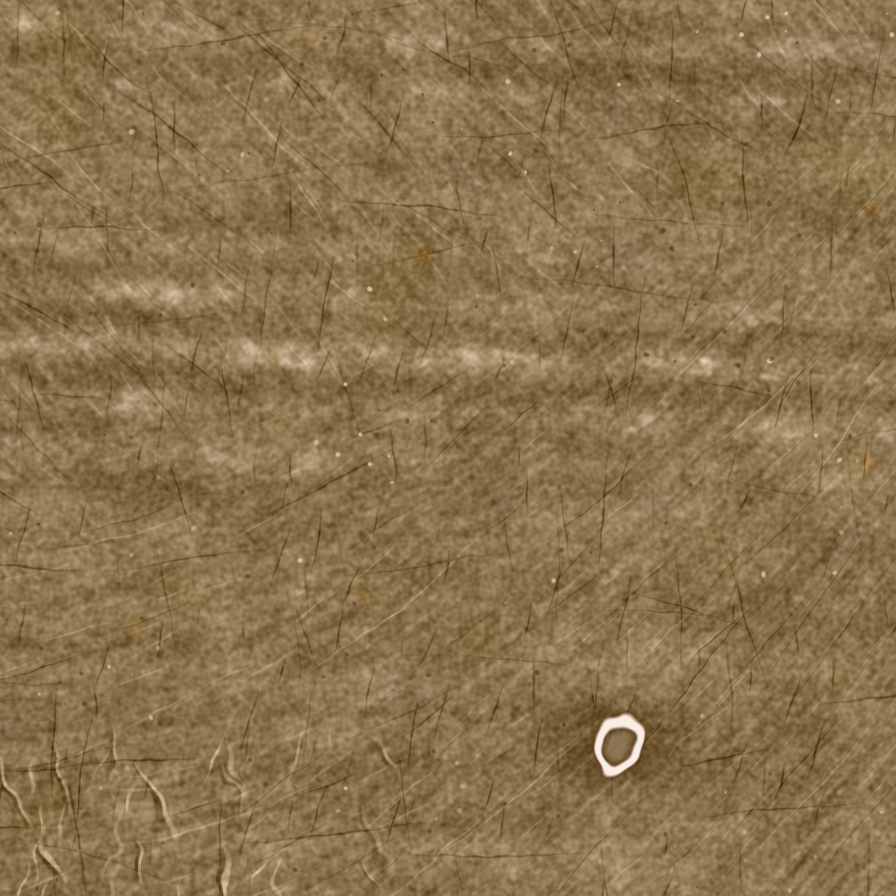
Give the GLSL for this texture, as a WebGL 2 fragment shader.

```glsl
#version 300 es
precision highp float;
// Weathered brown hide with faint bands, sweeping scratches, pale twigs and one bright chip.
uniform vec2 u_resolution;
out vec4 fragColor;

vec2 hash2(vec2 p) {
  vec3 a = fract(p.xyx * vec3(0.1031, 0.1030, 0.0973));
  a += dot(a, a.yzx + 33.33);
  return fract((a.xx + a.yz) * a.zy);
}

float gradientNoise(vec2 p) {
  vec2 i = floor(p), f = p - i;
  vec2 u = f * f * f * (f * (f * 6.0 - 15.0) + 10.0);
  vec2 e = vec2(0.0, 1.0);
  float a = dot(hash2(i) * 2.0 - 1.0, f);
  float b = dot(hash2(i + e.yx) * 2.0 - 1.0, f - e.yx);
  float c = dot(hash2(i + e.xy) * 2.0 - 1.0, f - e.xy);
  float d = dot(hash2(i + e.yy) * 2.0 - 1.0, f - e.yy);
  return mix(mix(a, b, u.x), mix(c, d, u.x), u.y);
}

mat2 turn(float angle) {
  float c = cos(angle), s = sin(angle);
  return mat2(c, -s, s, c);
}

// Scattered tapering line segments, one candidate per cell
float strokes(vec2 p, float angle, float cells, float width, float density) {
  vec2 q = turn(angle) * p * cells;
  float edge = 1.0 / u_resolution.y, ink = 0.0;
  for (int j = -1; j <= 1; j++) {
    for (int i = -1; i <= 1; i++) {
      vec2 cell = floor(q) + vec2(i, j);
      vec2 shape = hash2(cell + 41.3 + cells);
      vec2 pick = hash2(cell + 97.7 + angle * 5.0);
      vec2 d = turn((shape.x - 0.5) * 0.5) * (q - cell - hash2(cell + angle * 17.0));
      float reach = 0.25 + 0.7 * shape.y;
      float along = clamp(d.x, -reach, reach);
      float dist = length(d - vec2(along, 0.0)) / cells;
      float line = 1.0 - smoothstep(width - edge, width + edge, dist);
      line *= (1.0 - 0.7 * abs(along) / reach) * (0.35 + 0.65 * pick.y);
      ink = max(ink, line * step(pick.x, density));
    }
  }
  return ink;
}

// Scattered round grains
float specks(vec2 p, float cells, float radius, float density) {
  vec2 q = p * cells, cell = floor(q), h = hash2(cell + 13.1);
  float dist = length(q - cell - 0.25 - 0.5 * hash2(cell + 5.9)) / cells;
  float size = radius * (0.4 + h.y);
  float edge = 1.3 / u_resolution.y;
  return step(h.x, density) * (1.0 - smoothstep(size - edge, size + edge, dist));
}

void main() {
  vec2 p = gl_FragCoord.xy / u_resolution.y;
  vec2 wobble = vec2(gradientNoise(p * 11.0), gradientNoise(p * 11.0 + 37.0));
  vec2 bent = p + 0.008 * wobble + 0.003 * vec2(gradientNoise(p * 45.0), gradientNoise(p * 45.0 + 61.0));
  vec2 sweep = vec2(bent.x, bent.y - 0.08 * bent.x - 0.55 * bent.x * bent.x);
  float upperLeft = smoothstep(-0.1, 0.15, p.y - 0.35 - 0.5 * p.x);

  // Mottling and grain
  float patches = gradientNoise(p * 14.0 + 3.0);
  float tone = 0.05 * gradientNoise(p * 5.0) + 0.07 * patches;
  tone += 0.08 * gradientNoise(p * 45.0) + 0.13 * gradientNoise(p * 95.0 + 9.0) + 0.13 * gradientNoise(p * 170.0);

  // Fibres: falling diagonals above, curved sweeps below
  vec2 slant = turn(-0.75) * bent;
  float falling = gradientNoise(slant * vec2(10.0, 70.0)) + 0.7 * gradientNoise(slant * vec2(30.0, 140.0));
  float rising = gradientNoise(sweep * vec2(9.0, 60.0) + 20.0) + 0.7 * gradientNoise(sweep * vec2(26.0, 130.0));
  tone += 0.10 * mix(rising, falling, upperLeft);

  // Level bands, strongest across the middle
  float level = p.y + 0.04 * p.x + 0.014 * wobble.y;
  float middle = exp(-pow((level - 0.61) / 0.11, 2.0));
  float top = exp(-pow((level - 0.95) / 0.06, 2.0));
  float wave = cos((level - 0.62) * 105.0);
  tone += (0.046 * middle + 0.032 * top) * wave * (1.0 + 1.5 * patches);
  tone += 0.09 * gradientNoise(vec2(p.x * 2.0, level * 22.0));

  // Chalky flecks gathered on the pale bands and along the fibres
  float chalk = smoothstep(0.05, 0.4, gradientNoise(bent * vec2(45.0, 60.0) + 8.0) + 0.5 * patches);
  float chalkArea = smoothstep(0.0, 0.9, wave) * (middle + 0.7 * top) + 0.35 * smoothstep(0.0, 0.3, wobble.x);
  tone += 0.12 * chalk * chalkArea;

  // Scratches and cracks, long and short
  float pale = mix(strokes(sweep, 0.05, 7.0, 0.0014, 0.8), strokes(bent, -0.8, 11.0, 0.0012, 0.6), upperLeft);
  float dark = mix(strokes(sweep, 0.12, 12.0, 0.0010, 0.55), strokes(bent, -0.72, 11.0, 0.0011, 0.65), upperLeft);
  float shortPale = mix(strokes(sweep, 0.08, 24.0, 0.0013, 0.4), strokes(bent, -0.85, 26.0, 0.0013, 0.4), upperLeft);
  float cracks = max(strokes(bent, -0.03, 8.0, 0.0011, 0.5), strokes(bent, 1.65, 11.0, 0.0010, 0.4));
  cracks = max(cracks, strokes(bent, 1.45, 25.0, 0.0011, 0.25));
  tone += 0.14 * pale + 0.11 * shortPale - 0.17 * dark - 0.20 * cracks;

  // Pale twigs with shaded sides, lower left
  float twigArea = (1.0 - smoothstep(0.15, 0.21, p.y)) * (1.0 - smoothstep(0.38, 0.52, p.x));
  vec2 crooked = bent + 0.018 * vec2(gradientNoise(p * 30.0), 0.0);
  float twig = max(strokes(crooked, 1.85, 15.0, 0.0022, 0.6), strokes(crooked, 1.3, 24.0, 0.0018, 0.35));
  float shade = strokes(crooked + vec2(0.005, 0.0), 1.85, 15.0, 0.0024, 0.6);
  tone += twigArea * (0.26 * twig - 0.18 * shade * (1.0 - twig));

  vec3 colour = vec3(0.540, 0.450, 0.302) + tone * vec3(1.0, 1.01, 1.01);
  colour.b += 0.025 * gradientNoise(p * 8.0 + 50.0) + 0.03 * chalk * chalkArea;

  // Rust stains, bright grains and dark pits
  float rust = smoothstep(0.4, 0.6, gradientNoise(p * 16.0 + 71.0));
  colour += rust * vec3(0.05, -0.01, -0.08);
  float cluster = smoothstep(-0.15, 0.2, gradientNoise(p * 6.0 + 15.0));
  colour = mix(colour, vec3(0.90, 0.82, 0.62), 0.85 * cluster * specks(bent, 38.0, 0.0022, 0.14));
  colour = mix(colour, vec3(0.28, 0.20, 0.10), 0.6 * specks(bent + 4.3, 34.0, 0.0021, 0.10));

  // Bright hollow chip in a dark hollow
  vec2 c = p - vec2(0.69, 0.168);
  colour -= 0.20 * exp(-dot(c * c, vec2(190.0, 420.0))) * (1.0 + 0.8 * patches);
  vec2 o = turn(-0.25) * c + 0.009 * vec2(gradientNoise(p * 40.0), gradientNoise(p * 40.0 + 19.0));
  float egg = length(o / vec2(0.70 + 4.0 * o.y, 1.0)) - 0.030;
  float rim = 1.0 - smoothstep(0.003, 0.008, abs(egg));
  colour = mix(colour, vec3(0.60, 0.50, 0.38), 0.8 * (1.0 - smoothstep(-0.02, 0.0, egg)));
  colour = mix(colour, vec3(0.36, 0.21, 0.10), 0.6 * (1.0 - smoothstep(0.005, 0.014, abs(egg))));
  colour = mix(colour, vec3(0.98, 0.93, 0.89), rim);
  fragColor = vec4(clamp(colour, 0.0, 1.0), 1.0);
}
```
